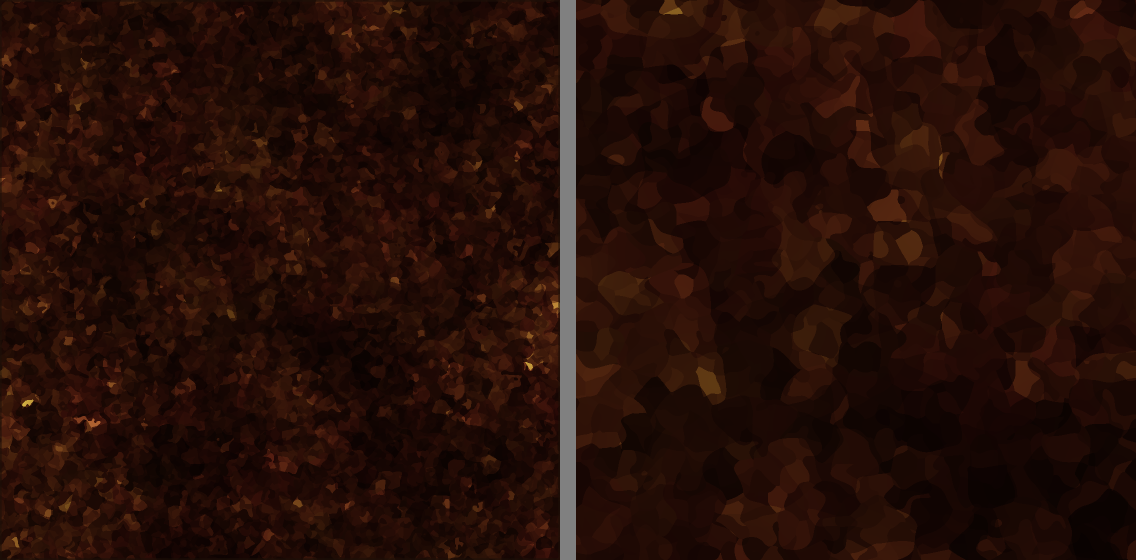
Left: the whole. Right: its middle third, enlarged.
A Shadertoy shader for this texture:

```glsl
const float COARSE_CELLS = 46.0;
const float FINE_CELLS = 76.0;
const float BORDER_WIDTH = 0.004;
const vec3 BORDER_COLOR = vec3(0.11, 0.06, 0.03);

float hash(vec2 p, float seed) {
    vec3 q = fract(vec3(p.xyx + seed * 7.31) * vec3(0.1031, 0.1030, 0.0973));
    q += dot(q, q.yzx + 33.33);
    return fract((q.x + q.y) * q.z);
}

vec2 hash2(vec2 p, float seed) {
    return vec2(hash(p, seed), hash(p, seed + 5.7));
}

float valueNoise(vec2 p, float seed) {
    vec2 cell = floor(p);
    vec2 f = fract(p);
    f = f * f * (3.0 - 2.0 * f);
    float low = mix(hash(cell, seed), hash(cell + vec2(1, 0), seed), f.x);
    float high = mix(hash(cell + vec2(0, 1), seed), hash(cell + vec2(1, 1), seed), f.x);
    return mix(low, high, f.y);
}

float fbm(vec2 p, float seed) {
    float sum = 0.0;
    float weight = 0.5;
    for (int i = 0; i < 4; i++) {
        sum += weight * valueNoise(p, seed + float(i));
        p = p * 2.03 + 17.0;
        weight *= 0.5;
    }
    return sum / 0.9375;
}

// Bends straight cell borders into rounded, irregular flakes
vec2 warp(vec2 p, float amount, float seed) {
    vec2 offset = vec2(valueNoise(p * 1.4, seed), valueNoise(p * 1.4, seed + 3.0));
    return p + amount * (offset - 0.5);
}

// Nearest flake: xy = its grid cell, zw = its centre
vec4 nearestFlake(vec2 p, float seed) {
    vec2 base = floor(p);
    vec4 nearest = vec4(0.0);
    float best = 1e5;
    for (int y = -1; y <= 1; y++)
    for (int x = -1; x <= 1; x++) {
        vec2 cell = base + vec2(x, y);
        vec2 centre = cell + hash2(cell, seed);
        vec2 d = p - centre;
        float dist = dot(d, d);
        if (dist < best) {
            best = dist;
            nearest = vec4(cell, centre);
        }
    }
    return nearest;
}

// Roughly bell-shaped random value in -1..1
float flakeTone(vec2 cell, float seed) {
    return hash(cell, seed) + hash(cell, seed + 2.3) - 1.0;
}

// Dark umber to tan, with a variable share of green
vec3 rustColor(float tone, float warmth) {
    float red = 0.128 * exp(0.46 * tone);
    float green = red * (0.22 + 0.72 * red) * warmth;
    float blue = red * (0.11 + 0.25 * red);
    return vec3(red, green, blue);
}

vec3 flakeTexture(vec2 uv) {
    vec4 coarse = nearestFlake(warp(uv * COARSE_CELLS, 0.9, 11.0), 1.0);
    vec4 fine = nearestFlake(warp(uv * FINE_CELLS, 1.0, 21.0), 2.0);

    // Broad patches, sampled per flake and softly across flakes
    float patches = (fbm(coarse.zw / COARSE_CELLS * 6.0, 31.0) - 0.5) * 3.2;
    patches += (fbm(uv * 5.0, 41.0) - 0.5) * 1.4;
    float sides = 0.65 * smoothstep(0.28, 0.5, abs(uv.x - 0.5));

    // Overlapping flakes and rare bright chips
    float tone = patches + sides - 0.2;
    tone += 1.4 * flakeTone(coarse.xy, 51.0);
    tone += 0.9 * flakeTone(fine.xy, 61.0);
    tone += 1.3 * step(0.955, hash(fine.xy, 71.0));
    tone += 0.9 * step(0.965, hash(coarse.xy, 81.0));

    float warmth = mix(0.86, 1.14, hash(coarse.xy, 91.0));
    warmth += 0.5 * (fbm(uv * 7.0, 101.0) - 0.5);
    return rustColor(tone, warmth);
}

void mainImage(out vec4 fragColor, in vec2 fragCoord) {
    // Four samples per pixel smooth the flake edges
    vec3 color = vec3(0.0);
    for (int i = 0; i < 4; i++) {
        vec2 shift = (vec2(i % 2, i / 2) - 0.5) * 0.5;
        color += 0.25 * flakeTexture((fragCoord + shift) / iResolution.xy);
    }

    // Thin dull rim
    vec2 uv = fragCoord / iResolution.xy;
    vec2 margin = min(uv, 1.0 - uv);
    float rim = 1.0 - smoothstep(0.5 * BORDER_WIDTH, BORDER_WIDTH, min(margin.x, margin.y));
    fragColor = vec4(mix(color, BORDER_COLOR, 0.6 * rim), 1.0);
}
```
